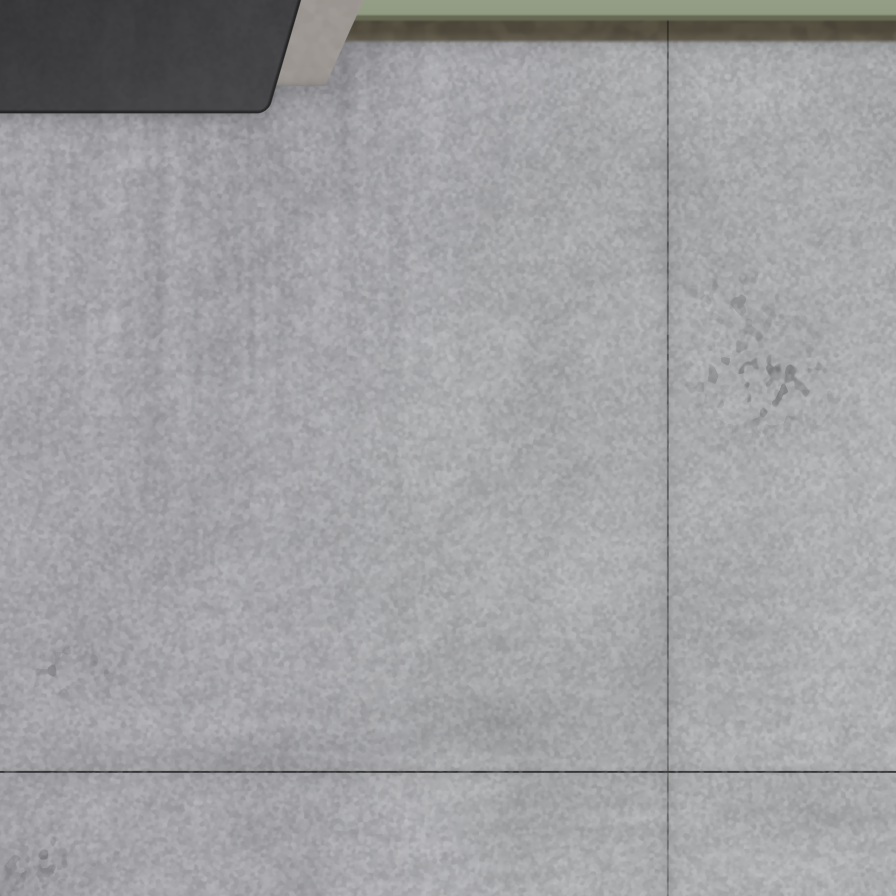
Write a WebGL 1 fragment shader that draws this texture.

```glsl
precision highp float;
// Grey concrete floor tiles with thin seams, below a dark panel, a pale leg and a green sill.
uniform vec2 u_resolution;

#define SEAM_X 0.7454
#define SEAM_Y 0.1385
#define SEAM_HALF 0.0010
#define MOTTLE 0.055
#define STREAK 0.035
#define GRAIN 0.085
#define FLOOR_COOL vec3(0.637, 0.637, 0.657)
#define FLOOR_WARM vec3(0.668, 0.672, 0.678)
#define PANEL_COLOR vec3(0.252, 0.252, 0.260)
#define LEG_COLOR vec3(0.610, 0.590, 0.570)
#define SILL_COLOR vec3(0.575, 0.615, 0.520)
#define SHADE_COLOR vec3(0.315, 0.295, 0.240)

vec3 hash3(vec2 p) {
  vec3 q = vec3(dot(p, vec2(127.1, 311.7)), dot(p, vec2(269.5, 183.3)), dot(p, vec2(419.2, 371.9)));
  return fract(sin(q) * 43758.5);
}

// Cellular noise: random cell values blended by distance, about -0.5 to 0.5.
float cells(vec2 p) {
  vec2 base = floor(p), f = p - base;
  float total = 0.0, weight = 0.0;
  for (int j = -1; j <= 1; j++) {
    for (int i = -1; i <= 1; i++) {
      vec2 offset = vec2(float(i), float(j));
      vec3 h = hash3(base + offset);
      vec2 d = offset + h.xy - f;
      float w = exp(-5.0 * dot(d, d));
      total += w * h.z;
      weight += w;
    }
  }
  return total / weight - 0.5;
}

// Soft elliptical spot.
float spot(vec2 p, vec2 center, vec2 radius) {
  vec2 d = (p - center) / radius;
  return exp(-dot(d, d));
}

// Coverage of the negative side of a distance, with edge softness s.
float fill(float d, float s) {
  return 1.0 - smoothstep(-s, s, d);
}

// Intersection of two half planes with a rounded corner.
float roundedCorner(float a, float b, float r) {
  vec2 q = vec2(a, b) + r;
  return min(max(q.x, q.y), 0.0) + length(max(q, 0.0)) - r;
}

vec3 concrete(vec2 p) {
  vec3 color = mix(FLOOR_COOL, FLOOR_WARM, smoothstep(0.1, 0.85, p.x + 0.15 * sin(4.0 * p.y)));
  // Cloudy patches and fine grain
  float mid = cells(p * 24.0 + 7.0);
  float fine = cells(p * 95.0 + 3.0);
  float tone = MOTTLE * (0.8 * cells(p * 7.0) + 0.5 * mid + 0.6 * fine) + GRAIN * cells(p * 230.0);
  // Brushed streaks: upright at upper left, level near the bottom
  float upright = smoothstep(0.3, 0.65, p.y) * (1.0 - smoothstep(0.35, 0.65, p.x));
  float level = 1.0 - smoothstep(0.1, 0.45, p.y);
  tone += STREAK * upright * (cells(p * vec2(130.0, 5.0)) + cells(p * vec2(55.0, 2.5)));
  tone += STREAK * level * cells(p * vec2(8.0, 75.0));
  // Worn stains
  float stain = spot(p, vec2(0.58, 0.19), vec2(0.09, 0.045))
    + spot(p, vec2(0.60, 0.10), vec2(0.08, 0.035))
    + 0.9 * spot(p, vec2(0.90, 0.10), vec2(0.10, 0.035))
    + 0.8 * spot(p, vec2(0.30, 0.155), vec2(0.16, 0.018))
    + 0.7 * spot(p, vec2(0.72, 0.29), vec2(0.03, 0.16));
  tone -= stain * (0.038 + 0.07 * mid + 0.06 * fine);
  // Dark pits
  float pits = spot(p, vec2(0.85, 0.575), vec2(0.065, 0.05))
    + 0.5 * spot(p, vec2(0.82, 0.67), vec2(0.05, 0.03))
    + 0.7 * spot(p, vec2(0.07, 0.25), vec2(0.05, 0.025))
    + 0.6 * spot(p, vec2(0.05, 0.04), vec2(0.06, 0.025));
  tone -= pits * (0.015 + 0.16 * smoothstep(0.08, 0.30, cells(p * vec2(130.0, 110.0) + 11.0)));
  return color + tone;
}

void main() {
  vec2 p = gl_FragCoord.xy / u_resolution;
  float px = 0.8 / min(u_resolution.x, u_resolution.y);
  vec3 color = concrete(p);
  // Tile seams with broken, soft edges
  float broken = 0.75 + 0.6 * cells(p * 190.0);
  vec2 gap = abs(p - vec2(SEAM_X, SEAM_Y));
  color *= 1.0 - 0.07 * exp(-gap.x / 0.008) - 0.05 * exp(-gap.y / 0.007);
  float upperSeam = mix(0.62, 0.80, smoothstep(0.1, 0.5, p.y));
  color = mix(color, vec3(0.24), fill(gap.x - SEAM_HALF, px) * upperSeam * broken);
  color = mix(color, vec3(0.17), fill(gap.y - SEAM_HALF, px) * clamp(broken + 0.2, 0.0, 1.0));
  // Distances to the slanted furniture
  float panelSide = dot(p - vec2(0.336, 1.0), vec2(0.960, -0.279));
  float legSide = dot(p - vec2(0.406, 1.0), vec2(0.911, -0.412));
  float panel = roundedCorner(panelSide, 0.8735 - p.y, 0.012);
  float leg = max(legSide, 0.904 - p.y);
  // Contact shadows on the floor
  color *= 1.0 - 0.16 * exp(-max(panel, 0.0) / 0.010);
  color *= 1.0 - 0.14 * exp(-max(leg, 0.0) / 0.022);
  color *= 1.0 - 0.13 * exp(-max(0.953 - p.y, 0.0) / 0.010) * smoothstep(0.36, 0.42, p.x);
  // Shaded skirting, then the green sill and its dark lip
  vec3 shade = SHADE_COLOR * (1.0 + 0.2 * cells(p * 80.0)) + 0.05 * fill(p.y - 0.961, 0.006);
  shade *= 1.0 - 0.4 * fill(gap.x - SEAM_HALF, px);
  color = mix(color, shade, fill(0.954 - p.y, px + 0.002));
  color = mix(color, vec3(0.40, 0.41, 0.33), fill(0.977 - p.y, px + 0.001));
  color = mix(color, SILL_COLOR + 0.8 * (p.y - 0.992), fill(0.983 - p.y, px + 0.001));
  // Pale leg with a darker foot
  vec3 legColor = LEG_COLOR * (1.0 - 0.15 * exp(-max(p.y - 0.904, 0.0) / 0.004));
  color = mix(color, legColor + 0.03 * cells(p * 120.0), fill(leg, px));
  // Dark panel with a darker rim
  vec3 panelColor = PANEL_COLOR + 0.035 * (p.x / 0.33 - 0.5) + 0.25 * (0.935 - p.y);
  panelColor += 0.02 * cells(p * vec2(60.0, 25.0)) + 0.015 * cells(p * 200.0);
  panelColor *= 1.0 - 0.45 * smoothstep(-0.005, -0.001, panel);
  gl_FragColor = vec4(clamp(mix(color, panelColor, fill(panel, px)), 0.0, 1.0), 1.0);
}
```
